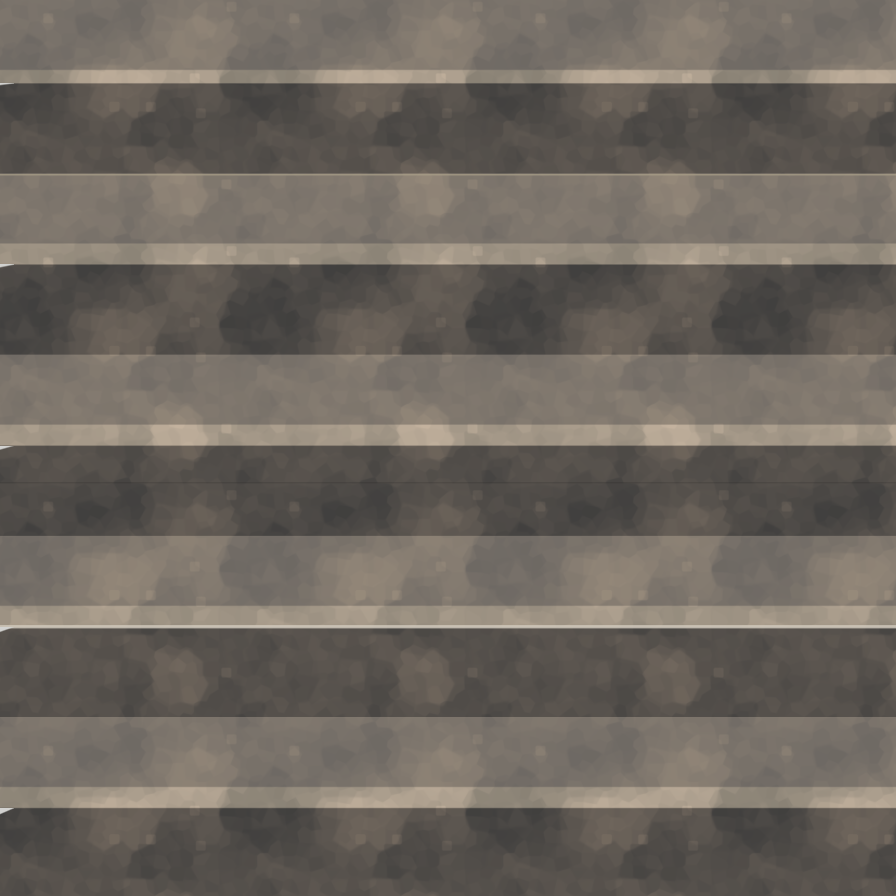
Reproduce this pattern procedurally as a WebGL 1 fragment shader.

```glsl
precision mediump float;
uniform vec2 u_resolution;

#define STEP_HEIGHT 0.2022
#define STEP_OFFSET 0.0081
#define LIP_START 0.384
#define LIP_END 0.5
#define TILE_SIZE vec2(0.2747, 0.2725)
#define TILE_OFFSET 0.0073
#define SPOT_GRID 7.0
#define SPOT_CHANCE 0.22
#define PATCH_SHARPNESS 22.0
#define GRAIN 0.34

float hash(vec2 p) {
  return fract(sin(dot(p, vec2(127.1, 311.7))) * 43758.5453);
}

// Value noise that wraps after n cells
float tiledNoise(vec2 p, float n) {
  vec2 cell = floor(p * n);
  vec2 f = fract(p * n);
  f = f * f * (3.0 - 2.0 * f);
  float a = hash(mod(cell, n) + n);
  float b = hash(mod(cell + vec2(1.0, 0.0), n) + n);
  float c = hash(mod(cell + vec2(0.0, 1.0), n) + n);
  float d = hash(mod(cell + 1.0, n) + n);
  return mix(mix(a, b, f.x), mix(c, d, f.x), f.y);
}

// Soft disc that wraps sideways only
float stain(vec2 p, vec2 center, float radius) {
  vec2 d = p - center;
  d.x = fract(d.x + 0.5) - 0.5;
  return 1.0 - smoothstep(0.55 * radius, radius, length(d));
}

// Broad light and dark areas of one stone tile
float stoneTone(vec2 p) {
  float tone = 0.44 + 0.28 * (tiledNoise(p, 4.0) - 0.5) + 0.24 * (tiledNoise(p, 9.0) - 0.5);
  float pale = stain(p, vec2(0.51, 0.39), 0.19) + stain(p, vec2(0.72, 0.83), 0.15)
             + stain(p, vec2(0.83, 0.22), 0.17);
  float dark = stain(p, vec2(0.12, 0.32), 0.24) + stain(p, vec2(0.68, 0.55), 0.17)
             + stain(p, vec2(0.38, 0.08), 0.24);
  return tone + 0.3 * pale - 0.28 * dark;
}

// Flat Voronoi patches, each holding the tone at its site
float patches(vec2 p, float n) {
  vec2 cell = floor(p * n);
  float total = 0.0;
  float weights = 0.0;
  for (int j = -1; j <= 1; j++) {
    for (int i = -1; i <= 1; i++) {
      vec2 id = cell + vec2(float(i), float(j));
      vec2 key = mod(id, n) + n;
      vec2 site = id + 0.1 + 0.8 * vec2(hash(key), hash(key + 37.0));
      float w = exp(-PATCH_SHARPNESS * distance(p * n, site));
      total += w * (stoneTone(fract(site / n)) + GRAIN * (hash(key + 71.0) - 0.5));
      weights += w;
    }
  }
  return total / max(weights, 1e-12);
}

// Small rounded square chips
float chips(vec2 p, float px) {
  vec2 cell = floor(p * SPOT_GRID);
  vec2 center = 0.5 + 0.5 * (vec2(hash(cell + 5.0), hash(cell + 19.0)) - 0.5);
  vec2 q = abs(fract(p * SPOT_GRID) - center) - 0.09;
  float d = length(max(q, 0.0)) - 0.05;
  float e = px * SPOT_GRID;
  return step(hash(cell + 53.0), SPOT_CHANCE) * (1.0 - smoothstep(-e, e, d));
}

void main() {
  vec2 uv = gl_FragCoord.xy / u_resolution;
  uv.y = 1.0 - uv.y;
  float px = 1.0 / u_resolution.y;

  // Worn stone texture
  vec2 tile = fract((uv + vec2(0.0, TILE_OFFSET)) / TILE_SIZE);
  float tone = mix(patches(tile, 10.0), patches(tile, 19.0), 0.5);
  tone += 0.24 * chips(tile, px / TILE_SIZE.y);
  tone = clamp(tone, 0.0, 1.0);

  // Tread, lip and riser bands
  float row = (uv.y + STEP_OFFSET) / STEP_HEIGHT;
  float id = floor(row);
  float f = fract(row);
  float e = px / STEP_HEIGHT;
  float lipStart = LIP_START + 0.042 * (1.0 - step(0.5, id));
  vec3 tread = mix(vec3(0.43, 0.41, 0.39), vec3(0.59, 0.54, 0.48), tone);
  vec3 lip = mix(vec3(0.54, 0.51, 0.46), vec3(0.78, 0.71, 0.63), tone);
  vec3 riser = mix(vec3(0.255, 0.25, 0.245), vec3(0.45, 0.41, 0.37), tone);
  float seam = 1.0 - smoothstep(0.0, 0.012, tile.y);
  riser *= 1.0 - 0.12 * seam;
  vec3 color = mix(tread, lip, smoothstep(lipStart - e, lipStart + e, f));
  color = mix(color, riser, smoothstep(LIP_END - e, LIP_END + e, f));
  color = mix(color, tread, smoothstep(1.0 - e, 1.0, f));

  // Bright edges on two of the steps
  float topEdge = step(abs(id - 1.0), 0.5) * (1.0 - smoothstep(0.006, 0.006 + e, f));
  float lowEdge = step(abs(id - 3.0), 0.5) * (1.0 - smoothstep(0.006, 0.006 + e, abs(f - LIP_END)));
  color = mix(color, vec3(0.66, 0.62, 0.53), 0.7 * topEdge);
  color = mix(color, vec3(0.84, 0.81, 0.76), 0.8 * lowEdge);

  // Bevelled left corner under each lip
  float slope = 0.01 + 0.006 * id;
  float bevel = f - LIP_END - slope * (1.0 - uv.x / 0.016);
  float corner = step(LIP_END, f) * step(uv.x, 0.016) * (1.0 - smoothstep(-e, e, bevel));
  color = mix(color, vec3(0.82, 0.82, 0.81), corner);

  gl_FragColor = vec4(color, 1.0);
}
```
